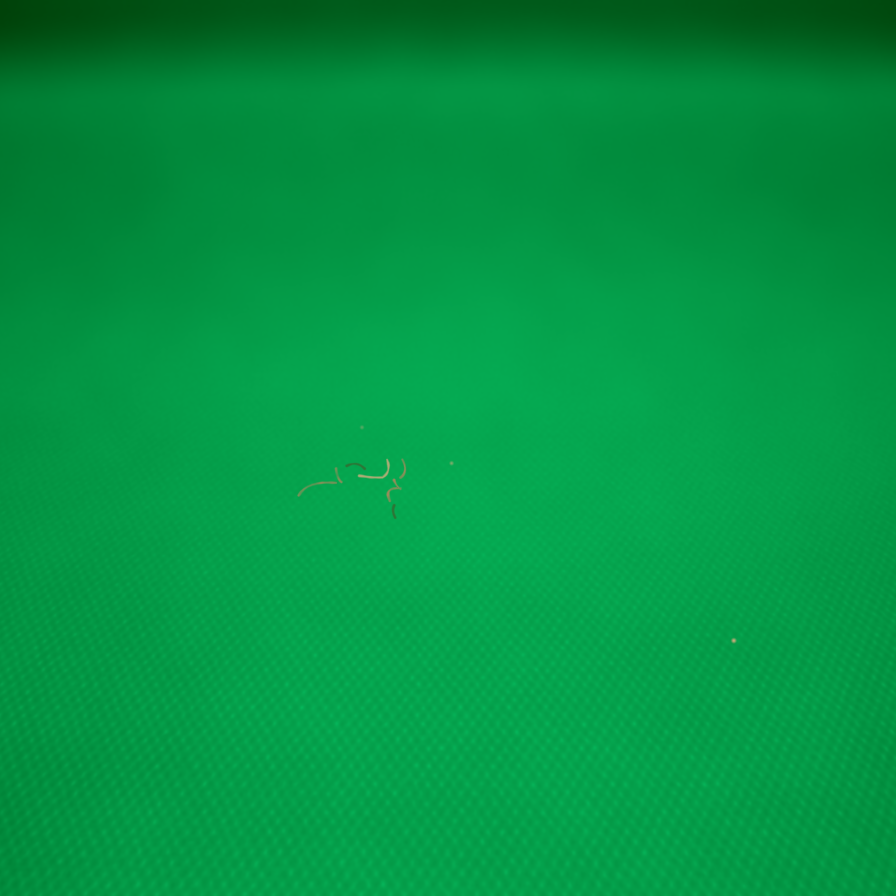
Give the GLSL for this texture, as a three.js fragment shader.

```glsl
varying vec2 vUv;

#define HORIZON 1.30
#define WEAVE_SIZE vec2(0.0125, 0.0148)
#define WEAVE_DEPTH 0.036
#define GRAIN_DEPTH 0.016
#define MOTTLE_DEPTH 0.024
#define STRAND_WIDTH 0.0012
#define EDGE_SOFTNESS 0.0011
#define TAN vec3(0.60, 0.55, 0.35)
#define PALE vec3(0.78, 0.68, 0.48)
#define UMBER vec3(0.24, 0.38, 0.17)

const float TAU = 6.283185;

vec2 hashGradient(vec2 cell) {
  vec2 p = vec2(dot(cell, vec2(127.1, 311.7)), dot(cell, vec2(269.5, 183.3)));
  return fract(sin(p) * 43758.5) * 2.0 - 1.0;
}

float gradientNoise(vec2 p) {
  vec2 cell = floor(p);
  vec2 f = fract(p);
  vec2 w = f * f * f * (f * (f * 6.0 - 15.0) + 10.0);
  float a = dot(hashGradient(cell), f);
  float b = dot(hashGradient(cell + vec2(1, 0)), f - vec2(1, 0));
  float c = dot(hashGradient(cell + vec2(0, 1)), f - vec2(0, 1));
  float d = dot(hashGradient(cell + vec2(1, 1)), f - vec2(1, 1));
  return mix(mix(a, b, w.x), mix(c, d, w.x), w.y);
}

float segmentDistance(vec2 p, vec2 a, vec2 b) {
  vec2 ab = b - a;
  float t = clamp(dot(p - a, ab) / dot(ab, ab), 0.0, 1.0);
  return length(p - a - ab * t);
}

// Coverage of a thread curved along a quadratic Bezier
float strand(vec2 p, vec2 a, vec2 b, vec2 c) {
  float dist = 1.0;
  vec2 previous = a;
  for (int i = 1; i <= 8; i++) {
    float t = float(i) / 8.0;
    vec2 next = mix(mix(a, b, t), mix(b, c, t), t);
    dist = min(dist, segmentDistance(p, previous, next));
    previous = next;
  }
  float width = STRAND_WIDTH * (1.0 + 1.3 * gradientNoise(p * 95.0));
  return 1.0 - smoothstep(width - EDGE_SOFTNESS, width + EDGE_SOFTNESS, dist);
}

float speck(vec2 p, vec2 center, float radius) {
  return 1.0 - smoothstep(0.0, radius, length(p - center));
}

// Brightness of the cloth, from the shaded fold down to the front
float clothLight(vec2 p) {
  float light = mix(0.628, 0.650, smoothstep(0.0, 0.35, p.y));
  light -= 0.092 * smoothstep(0.54, 0.84, p.y);
  light += 0.020 * exp(-pow((p.y - 0.895) / 0.035, 2.0));
  float side = abs(p.x - 0.53) * 2.0;
  light -= side * side * mix(0.068, 0.080, smoothstep(0.2, 0.8, p.y));
  light -= 0.205 * smoothstep(0.895, 1.0, p.y + 0.014 * side * side);
  vec2 glow = p - vec2(0.52, 0.60);
  return light + 0.015 * exp(-dot(glow, glow) * 14.0);
}

// Staggered stitches receding toward the horizon
float weave(vec2 p) {
  float depth = HORIZON - p.y;
  vec2 ground = vec2((p.x - 0.5) / depth, 1.0 / depth);
  vec2 phase = TAU * ground / WEAVE_SIZE + 0.9 * gradientNoise(ground * 40.0);
  float stitch = cos(phase.x) * cos(phase.y);
  float knot = pow(max(stitch, 0.0), 3.0) - 0.15;
  float grain = gradientNoise(ground * vec2(150.0, 190.0));
  float focus = 1.0 - smoothstep(0.18, 0.62, p.y);
  return ((0.7 * stitch + 0.5 * knot) * (0.9 + 0.9 * grain) + 0.6 * grain) * focus;
}

vec3 clothColor(float light) {
  float red = 0.018 * smoothstep(0.50, 0.65, light);
  return vec3(red, light, max(0.0, 0.10 + (light - 0.35) * 0.70));
}

void main() {
  vec2 p = vUv;

  // Cloth
  float mottle = gradientNoise(p * vec2(5.0, 6.0) + 3.7) + 0.6 * gradientNoise(p * 17.0);
  float grain = gradientNoise(p * 190.0) + 0.5 * gradientNoise(p * 70.0);
  float light = clothLight(p) + mottle * MOTTLE_DEPTH + weave(p) * WEAVE_DEPTH;
  light += grain * GRAIN_DEPTH * (1.0 - 0.75 * smoothstep(0.4, 0.7, p.y));
  vec3 color = clothColor(light);

  // Loose threads
  float dark = strand(p, vec2(0.387, 0.480), vec2(0.398, 0.486), vec2(0.407, 0.477));
  dark = max(dark, strand(p, vec2(0.440, 0.436), vec2(0.437, 0.430), vec2(0.441, 0.422)));
  color = mix(color, UMBER, dark * 0.7);
  float mid = strand(p, vec2(0.333, 0.447), vec2(0.343, 0.464), vec2(0.375, 0.461));
  mid = max(mid, strand(p, vec2(0.375, 0.477), vec2(0.377, 0.464), vec2(0.381, 0.462)));
  mid = max(mid, strand(p, vec2(0.449, 0.487), vec2(0.456, 0.474), vec2(0.447, 0.467)));
  mid = max(mid, strand(p, vec2(0.447, 0.455), vec2(0.428, 0.457), vec2(0.435, 0.441)));
  mid = max(mid, strand(p, vec2(0.440, 0.464), vec2(0.442, 0.458), vec2(0.447, 0.454)));
  color = mix(color, TAN, mid * clamp(0.75 + 0.8 * gradientNoise(p * 110.0), 0.0, 1.0));
  float bright = strand(p, vec2(0.401, 0.469), vec2(0.414, 0.467), vec2(0.427, 0.467));
  bright = max(bright, strand(p, vec2(0.427, 0.467), vec2(0.437, 0.473), vec2(0.432, 0.487)));
  color = mix(color, PALE, bright * 0.85);

  // Lint
  float lint = speck(p, vec2(0.819, 0.285), 0.0042);
  lint = max(lint, 0.6 * speck(p, vec2(0.504, 0.483), 0.0035));
  lint = max(lint, 0.4 * speck(p, vec2(0.404, 0.523), 0.0035));
  gl_FragColor = vec4(mix(color, PALE, lint), 1.0);
}
```
